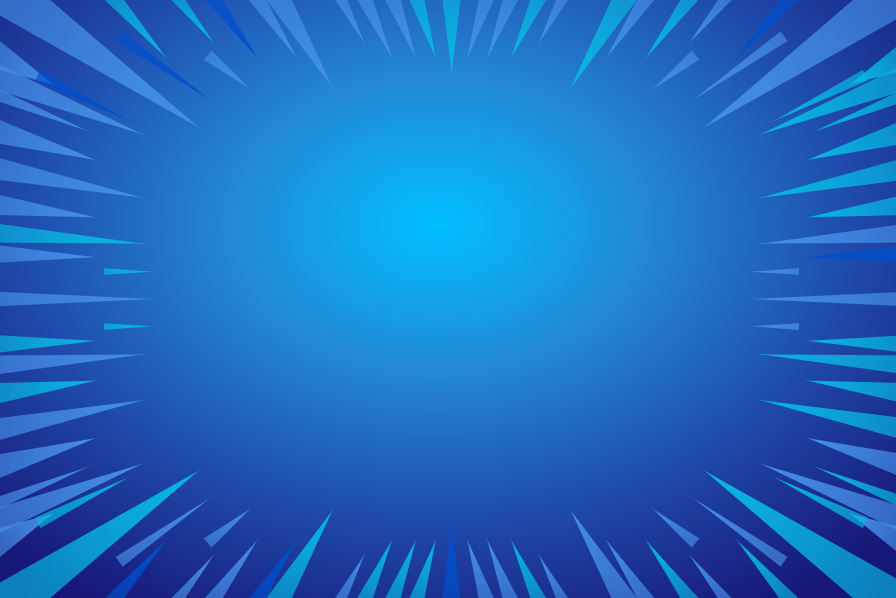
Reproduce this background procedurally as a Shadertoy shader.

```glsl
// Blue radial glow framed by pointed shards that burst in from every edge.

#define GLOW_CENTER vec2(-0.018, 0.125)
#define GLOW_STRETCH vec2(1.4, 1.0)
#define BURST_CENTER vec2(0.006, 0.0)
#define TOP_SPIKES 10
#define SIDE_SPIKES 9
#define CORNER_SHARDS 5
#define CYAN_SHARE 0.30
#define ROYAL_SHARE 0.12
#define BASE_FADE 0.35

const vec3 GLOW = vec3(0.00, 0.75, 1.00);
const vec3 AZURE = vec3(0.14, 0.53, 0.84);
const vec3 COBALT = vec3(0.12, 0.29, 0.67);
const vec3 NAVY = vec3(0.09, 0.09, 0.47);
const vec3 SKY = vec3(0.27, 0.56, 0.91);
const vec3 CYAN = vec3(0.03, 0.72, 0.89);
const vec3 ROYAL = vec3(0.00, 0.31, 0.80);

const vec2 HALF_SIZE = vec2(0.756, 0.5);
const float OPEN_END = 9.0;

float hash(vec2 p) {
    return fract(sin(dot(p, vec2(127.1, 311.7))) * 43758.5);
}

vec3 background(vec2 p) {
    float d = length((p - GLOW_CENTER) / GLOW_STRETCH);
    vec3 color = mix(GLOW, AZURE, clamp(d / 0.25, 0.0, 1.0));
    color = mix(color, COBALT, clamp((d - 0.25) / 0.25, 0.0, 1.0));
    return mix(color, NAVY, clamp((d - 0.5) / 0.25, 0.0, 1.0));
}

// Wedge that widens from its tip along axis; cut limits it in axis lengths.
void paintSpike(inout vec3 color, vec2 p, vec2 tip, vec2 axis,
                float halfWidth, float cut, vec2 seed) {
    float pixel = 1.0 / iResolution.y;
    float len = length(axis);
    vec2 dir = axis / len;
    vec2 q = p - tip;
    float along = dot(q, dir) / len;
    float across = abs(q.x * dir.y - q.y * dir.x);
    float mask = clamp(0.5 + (halfWidth * along - across) / pixel, 0.0, 1.0)
               * clamp(0.5 + (cut - along) * len / pixel, 0.0, 1.0);

    float pick = hash(seed);
    vec3 tone = pick < ROYAL_SHARE ? ROYAL
              : pick < ROYAL_SHARE + CYAN_SHARE ? CYAN : SKY;
    tone = mix(tone, color, BASE_FADE * clamp(along, 0.0, 1.0));
    color = mix(color, tone, mask);
}

void mainImage(out vec4 fragColor, in vec2 fragCoord) {
    vec2 canvas = (fragCoord - 0.5 * iResolution.xy) / iResolution.y;
    vec3 color = background(canvas);

    // Fold the frame into one quadrant; the side flags vary the colours.
    vec2 p = canvas - BURST_CENTER;
    vec2 side = step(0.0, p);
    float quadrant = side.x + 2.0 * side.y;
    p = abs(p);

    // Spikes along the top and bottom, spreading apart toward the corners
    for (int i = 0; i < TOP_SPIKES; i++) {
        float n = float(i);
        float depth = 0.096 + (i % 5 == 0 ? 0.05 : 0.0)
                    - (i % 4 == 0 ? 0.025 : 0.0);
        float lean = 0.25 * min(n, 1.0) + 0.07 * n;
        vec2 tip = vec2(0.0234 * n + 0.0033 * n * n, HALF_SIZE.y - depth);
        float group = i == 0 ? side.y : quadrant;
        paintSpike(color, p, tip, depth * vec2(lean, 1.0),
                   0.125 * depth, OPEN_END, vec2(n, group));
    }

    // Spikes along the left and right, alternately short and long
    for (int i = 0; i < SIDE_SPIKES; i++) {
        float n = float(i);
        bool even = i % 2 == 0;
        bool loose = i == 1;
        float depth = i == 0 || loose ? 0.255
                    : i == 8 ? 0.09 : even ? 0.16 : 0.238;
        float y = 0.033 * min(n, 1.0) + 0.0088 * n + 0.0037 * n * n
                + (even ? 0.0023 * n : 0.0);
        vec2 tip = vec2(HALF_SIZE.x - depth, y);
        float reach = loose ? 0.1 : depth;
        float group = i == 0 ? side.x : quadrant;
        paintSpike(color, p, tip, reach * vec2(1.0, 0.008 * n * n),
                   loose ? 0.007 : 0.012 + 0.0012 * n,
                   loose ? 0.8 : OPEN_END, vec2(n + 20.0, group));
    }

    // Loose shards around each corner, with one large wedge among them
    for (int i = 0; i < CORNER_SHARDS; i++) {
        float n = float(i);
        float large = i == 2 ? 1.0 : 0.0;
        vec2 tip = vec2(0.338 + 0.068 * n, 0.352 - 0.0176 * n)
                 - large * vec2(0.05, 0.029);
        float reach = 0.07 + 0.08 * min(n, 1.0) + 0.14 * large;
        float slope = 0.8 - 0.1 * n + 0.1 * large;
        paintSpike(color, p, tip, reach * vec2(1.0, slope),
                   mix(0.01, 0.035, large), mix(1.0, OPEN_END, large),
                   vec2(n + 40.0, quadrant));
    }

    fragColor = vec4(color, 1.0);
}
```
